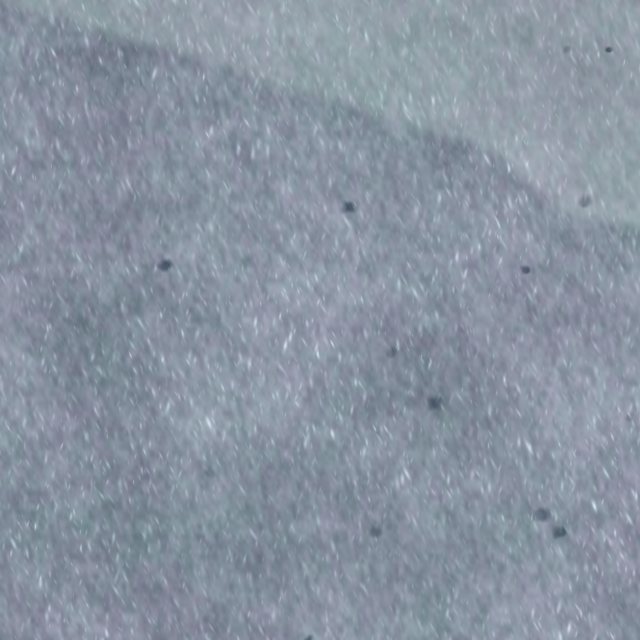
Reproduce this texture procedurally as a Shadertoy shader.

```glsl
// Weathered blue-grey surface: a pale smooth slope above a slanting ridge,
// a shaded mottled field below it, covered with soft upright glints.
// Layered value noise gives the mottling, jittered cells the glints and specks.

float hash(vec2 p) {
    return fract(sin(dot(p, vec2(127.1, 311.7))) * 43758.5453);
}

float noise(vec2 p) {
    vec2 i = floor(p), f = fract(p);
    f = f * f * (3.0 - 2.0 * f);
    return mix(mix(hash(i), hash(i + vec2(1, 0)), f.x),
               mix(hash(i + vec2(0, 1)), hash(i + vec2(1, 1)), f.x), f.y);
}

float fbm(vec2 p) {
    float sum = 0.0, amp = 0.5;
    for (int i = 0; i < 4; i++) {
        sum += amp * noise(p);
        p = mat2(1.6, 1.2, -1.2, 1.6) * p + 7.3;
        amp *= 0.5;
    }
    return sum / 0.9375;
}

// Short soft strokes, one per jittered cell, each with its own tilt and strength
float glints(vec2 uv, vec2 cells, vec2 halfSize, float seed) {
    vec2 home = floor(uv * cells);
    float light = 0.0;
    for (int y = -1; y <= 1; y++) {
        for (int x = -1; x <= 1; x++) {
            vec2 id = home + vec2(x, y);
            vec2 key = id + seed;
            vec2 jitter = vec2(hash(key), hash(key + 31.7));
            vec2 d = uv - (id + jitter) / cells;
            float tilt = 0.9 * hash(key + 57.3) - 0.3;
            d.x += d.y * tilt;
            d /= halfSize * (0.6 + 0.7 * hash(key + 83.1));
            float strength = pow(hash(key + 11.9), 3.0);
            light = max(light, strength * exp(-dot(d, d)));
        }
    }
    return light;
}

// Scattered dark specks, more frequent toward the right
float specks(vec2 uv) {
    float dark = 0.0;
    vec2 wobble = 0.006 * (vec2(noise(uv * 90.0), noise(uv * 90.0 + 40.0)) - 0.5);
    for (int i = 0; i < 15; i++) {
        vec2 key = vec2(float(i), 4.7);
        vec2 center = vec2(sqrt(hash(key)), hash(key + 19.3));
        float radius = mix(0.005, 0.013, hash(key + 37.1));
        float depth = mix(0.06, 0.26, pow(hash(key + 53.9), 2.0));
        float d = length((uv - center + wobble) * vec2(0.85, 1.0));
        dark = max(dark, depth * (1.0 - smoothstep(0.3 * radius, 1.2 * radius, d)));
    }
    return dark;
}

void mainImage(out vec4 fragColor, in vec2 fragCoord) {
    vec2 uv = fragCoord / iResolution.xy;

    // Ridge line and the shadow just beneath it
    float ridge = 1.0 - 0.31 * uv.x - 0.06 * smoothstep(0.74, 0.9, uv.x);
    ridge += 0.03 * (fbm(uv * 9.0) - 0.5);
    float depth = ridge - uv.y;
    float above = 1.0 - smoothstep(-0.018, 0.014, depth);
    float shadow = (1.0 - above) * exp(-max(depth, 0.0) / 0.07);

    vec3 fieldColor = vec3(0.528, 0.566, 0.624);
    vec3 slopeColor = vec3(0.575, 0.620, 0.660);
    vec3 color = mix(fieldColor, slopeColor, above);
    color -= 0.055 * shadow * (0.6 + 0.8 * noise(uv * 7.0));

    // Broad diagonal hollow and cloudy mottling
    vec2 hollow = uv - vec2(0.66, 0.45);
    hollow = vec2(hollow.x - hollow.y, hollow.x + hollow.y) / vec2(0.26, 0.13);
    color -= 0.03 * exp(-dot(hollow, hollow));
    color += (0.15 - 0.07 * above) * (fbm(uv * 5.5 + 3.1) - 0.5);
    color += 0.07 * (fbm(uv * 24.0 + 8.0) - 0.5);

    // Violet to teal drift, wide and small
    float tint = fbm(uv * 6.0 + 21.0) + 0.7 * noise(uv * vec2(65, 45)) - 0.85;
    color += tint * vec3(0.045, -0.018, 0.022);

    // Fine upright grain, calmer on the slope
    vec2 lean = vec2(uv.x + 0.18 * uv.y, uv.y);
    float grain = 0.65 * noise(lean * vec2(125, 62)) + 0.35 * noise(lean * vec2(210, 130) + 9.0) - 0.5;
    color += grain * mix(0.15, 0.10, above);

    // Glints gather in patches
    float patches = smoothstep(0.25, 0.75, fbm(uv * 8.0 + 14.0));
    float light = glints(uv, vec2(62, 44), vec2(0.0024, 0.0075), 3.0)
                + 0.7 * glints(uv, vec2(95, 68), vec2(0.0018, 0.005), 71.0);
    vec3 glintTint = vec3(0.96, 1.02, 1.0) + 0.12 * (noise(uv * 80.0 + 5.0) - 0.5) * vec3(1, -1, 0.5);
    color += light * mix(0.11, 0.25, patches) * mix(1.0, 0.65, above) * glintTint;

    color -= specks(uv) * vec3(1.05, 1.0, 0.95);
    fragColor = vec4(clamp(color, 0.0, 1.0), 1.0);
}
```
